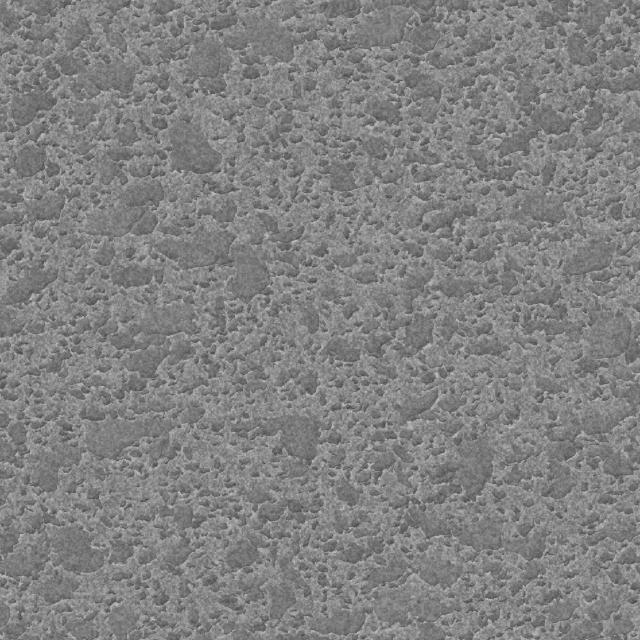
This texture is drawn by a Shadertoy shader. Its source:

```glsl
// Rough grey stone plaster: flat, dark, irregular chips set in a gritty paler ground.
// Cellular layers, fine to coarse, scatter warped ellipses that lean to the right;
// each has a shaded lower edge and a thin pale rim. Layered grain covers all.

const float GROUND_TONE = 0.532;
const float FINE_CHIP_TONE = 0.435;
const float COARSE_CHIP_TONE = 0.482;
const float CHIP_VARIATION = 0.04;
const float EDGE_SHADE = 0.13;
const float RIM_LIGHT = 0.055;
const float FINE_SHARE = 0.40;
const float COARSE_SHARE = 0.27;
const float FINE_CELLS = 76.0;     // cells across the canvas in the first layer
const float LAYER_RATIO = 0.625;
const int LAYERS = 5;
const float WARP = 0.27;
const float EDGE_WIDTH = 0.0012;
const float RIM_WIDTH = 0.0022;
const float GRAIN_CELLS = 250.0;
const float GRAIN_CONTRAST = 0.215;
const vec2 SHADE_SIDE = vec2(0.42, -0.91);

vec2 hash2(vec2 p) {
    vec3 q = fract(vec3(p.xyx) * vec3(0.1031, 0.1030, 0.0973));
    q += dot(q, q.yzx + 33.33);
    return fract((q.xx + q.yz) * q.zy);
}

// Two independent channels of smooth value noise
vec2 noise2(vec2 p) {
    vec2 i = floor(p);
    vec2 f = fract(p);
    f = f * f * (3.0 - 2.0 * f);
    vec2 low = mix(hash2(i), hash2(i + vec2(1, 0)), f.x);
    vec2 high = mix(hash2(i + vec2(0, 1)), hash2(i + vec2(1, 1)), f.x);
    return mix(low, high, f.y);
}

// Paints one layer of chips; surface holds the tone and the chip coverage
vec2 addChips(vec2 surface, vec2 uv, float cells, float coarse, float pixel) {
    vec2 p = uv * cells + 20.0 + coarse * 61.7;
    p += WARP * (noise2(p * 2.3 + 5.0) - 0.5);
    p += 0.7 * WARP * (noise2(p * 5.7 + 41.0) - 0.5);
    vec2 home = floor(p);
    float soft = max(EDGE_WIDTH, 0.7 * pixel);
    float share = mix(FINE_SHARE, COARSE_SHARE, coarse);
    float baseTone = mix(FINE_CHIP_TONE, COARSE_CHIP_TONE, coarse);
    float shadeWidth = 0.0025 + 0.03 / cells;

    for (int y = -1; y <= 1; y++) {
        for (int x = -1; x <= 1; x++) {
            vec2 id = home + vec2(x, y);
            vec2 place = hash2(id + 3.0);
            vec2 form = hash2(id + 71.0);
            vec2 kind = hash2(id + 139.0);
            if (kind.x > share) continue;

            // Most chips lie near level; a few stand steeply
            float tilt = form.x * 2.0 - 1.0;
            float angle = 0.22 + 0.55 * tilt + 0.8 * tilt * tilt * tilt;
            float c = cos(angle);
            float s = sin(angle);
            vec2 offset = p - id - 0.15 - 0.7 * place;
            vec2 q = vec2(c * offset.x + s * offset.y, c * offset.y - s * offset.x);
            float reach = mix(0.27, 0.62, form.y);
            vec2 radii = reach * vec2(1.0, mix(0.27, 0.75, kind.y));

            // Signed distance to the chip and its outward direction
            vec2 scaled = q / radii;
            float r = length(scaled);
            vec2 slope = scaled / (radii * max(r, 0.001));
            float d = (r - 1.0) / max(length(slope), 0.001) / cells;
            vec2 normal = vec2(c * slope.x - s * slope.y, s * slope.x + c * slope.y);
            float facing = dot(normalize(normal + 0.0001), SHADE_SIDE);

            // Dark lower edge, paler upper edge, thin rim outside
            float inside = 1.0 - smoothstep(-soft, soft, d);
            float edge = exp(min(d, 0.0) / shadeWidth);
            float tone = baseTone + CHIP_VARIATION * (place.x - 0.5);
            tone -= EDGE_SHADE * edge * (0.25 + 0.75 * max(facing, 0.0));
            tone += 0.05 * edge * max(-facing, 0.0);
            float rimPos = (d - RIM_WIDTH) / RIM_WIDTH;
            float rim = exp(-rimPos * rimPos) * (0.45 + 0.55 * facing);
            surface.x += RIM_LIGHT * rim * (1.0 - inside);
            surface = mix(surface, vec2(tone, 1.0), inside * mix(0.95, 0.8, coarse));
        }
    }
    return surface;
}

void mainImage(out vec4 fragColor, in vec2 fragCoord) {
    vec2 uv = fragCoord / iResolution.y;
    float pixel = 1.0 / iResolution.y;

    // Gently mottled ground
    vec2 surface = vec2(GROUND_TONE, 0.0);
    surface.x += 0.05 * (noise2(uv * 90.0).x - 0.5);

    // Chips from fine to coarse, so that the large ones stay whole
    float cells = FINE_CELLS;
    for (int i = 0; i < LAYERS; i++) {
        float coarse = float(i) / float(LAYERS - 1);
        surface = addChips(surface, uv, cells, coarse, pixel);
        cells *= LAYER_RATIO;
    }

    // Grit is stronger on the ground than on the chips
    vec2 grit = noise2(uv * GRAIN_CELLS) - 0.5;
    vec2 dust = noise2(uv * GRAIN_CELLS * 1.9 + 29.0) - 0.5;
    float grain = 0.6 * grit.x + 0.6 * dust.x;
    float tone = surface.x + GRAIN_CONTRAST * grain * mix(1.15, 0.75, surface.y);

    // Scattered pale specks
    float speck = smoothstep(0.3, 0.48, grit.y) * (1.0 - 0.6 * surface.y);
    tone += 0.07 * speck;

    fragColor = vec4(vec3(clamp(tone, 0.29, 0.72)), 1.0);
}
```
